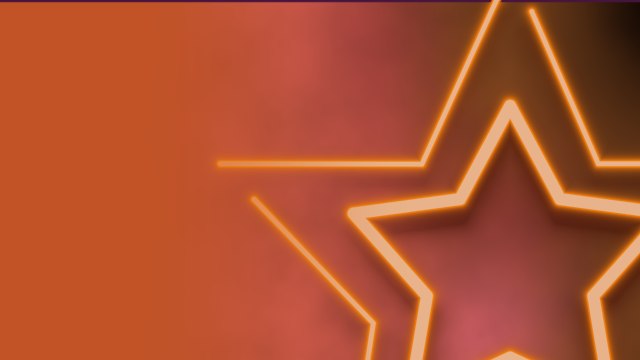
Reproduce this background procedurally as a Shadertoy shader.

```glsl
// Neon star outlines glowing over a smoky orange, rose and brown backdrop.

const vec3 ORANGE = vec3(0.76, 0.325, 0.15);
const vec3 ROSE   = vec3(0.73, 0.315, 0.26);
const vec3 PLUM   = vec3(0.60, 0.22, 0.23);
const vec3 BROWN  = vec3(0.42, 0.23, 0.10);
const vec3 WINE   = vec3(0.51, 0.20, 0.17);
const vec3 PINK   = vec3(0.75, 0.34, 0.37);
const vec3 SOOT   = vec3(0.07, 0.03, 0.01);
const vec3 SHADOW = vec3(0.27, 0.07, 0.03);
const vec3 GLOW   = vec3(0.92, 0.47, 0.04);
const vec3 TUBE   = vec3(0.91, 0.70, 0.54);
const vec3 TUBE_DIM = vec3(0.88, 0.52, 0.29);
const vec3 TOP_STRIP = vec3(0.28, 0.08, 0.24);

const float STAR_AXIS = 1.417;     // x of the inner star, in canvas heights
const float INNER_RADIUS = 0.0195; // half widths of the tubes
const float OUTER_RADIUS = 0.0095;
const float GLOW_SIZE = 0.010;
const float SHADOW_DROP = 0.05;
const float SMOKE_SCALE = 5.0;

float hash(vec2 p) {
    p = fract(p * vec2(0.1031, 0.1137));
    p += dot(p, p.yx + 33.33);
    return fract((p.x + p.y) * p.x * 17.0);
}

float noise(vec2 p) {
    vec2 i = floor(p), f = fract(p);
    f = f * f * (3.0 - 2.0 * f);
    return mix(mix(hash(i), hash(i + vec2(1, 0)), f.x),
               mix(hash(i + vec2(0, 1)), hash(i + vec2(1, 1)), f.x), f.y);
}

float fbm(vec2 p) {
    float sum = 0.0, gain = 0.5;
    for (int i = 0; i < 4; i++) {
        sum += gain * noise(p);
        p = mat2(1.6, 1.2, -1.2, 1.6) * p + 7.3;
        gain *= 0.5;
    }
    return sum;
}

float segment(vec2 p, vec2 a, vec2 b) {
    vec2 pa = p - a, ba = b - a;
    return length(pa - ba * clamp(dot(pa, ba) / dot(ba, ba), 0.0, 1.0));
}

// Soft elliptical spot, 1 at its centre
float spot(vec2 p, vec2 centre, vec2 size) {
    vec2 q = (p - centre) / size;
    return exp(-dot(q, q));
}

// Inner star, mirrored about its axis
float innerStar(vec2 p) {
    p.x = abs(p.x - STAR_AXIS);
    vec2 notch = vec2(0.139, 0.447), tip = vec2(0.435, 0.407), waist = vec2(0.231, 0.178);
    float d = segment(p, vec2(0.0, 0.706), notch);
    d = min(d, segment(p, notch, tip));
    d = min(d, segment(p, tip, waist));
    d = min(d, segment(p, waist, vec2(0.266, -0.03)));
    d = min(d, segment(p, vec2(0.0, 0.007), vec2(0.10, -0.04)));
    return d - INNER_RADIUS;
}

// Outer star, broken open near its tips
float outerStar(vec2 p) {
    vec2 left = vec2(1.172, 0.544), right = vec2(1.662, 0.545), low = vec2(1.037, 0.102);
    float d = segment(p, vec2(0.612, 0.545), left);
    d = min(d, segment(p, left, vec2(1.384, 1.01)));
    d = min(d, segment(p, vec2(1.477, 0.968), right));
    d = min(d, segment(p, right, vec2(1.85, 0.545)));
    d = min(d, segment(p, vec2(0.706, 0.446), low));
    d = min(d, segment(p, low, vec2(1.017, -0.03)));
    return d - OUTER_RADIUS;
}

vec3 backdrop(vec2 p) {
    float smoke = fbm(p * SMOKE_SCALE) - 0.47;
    vec2 q = p + 0.12 * smoke;
    vec3 col = mix(ORANGE, ROSE, smoothstep(0.35, 0.95, q.x));
    col = mix(col, PLUM, 0.8 * spot(q, vec2(1.13, 0.92), vec2(0.20, 0.30)));
    col = mix(col, BROWN, smoothstep(1.02, 1.48, q.x + 0.20 * (q.y - 0.5)));
    col = mix(col, WINE, 0.85 * spot(q, vec2(1.40, 0.38), vec2(0.19, 0.24)));
    col = mix(col, PINK, 0.9 * spot(q, vec2(1.36, 0.06), vec2(0.22, 0.25)));
    col = mix(col, SOOT, spot(q, vec2(1.82, 1.0), vec2(0.20, 0.32)));
    return col * (1.0 + 0.45 * smoke * smoothstep(0.4, 1.1, p.x));
}

void mainImage(out vec4 fragColor, in vec2 fragCoord) {
    float pixel = 1.0 / iResolution.y;
    vec2 p = vec2((fragCoord.x - 0.5 * iResolution.x) * pixel + 0.8889, fragCoord.y * pixel);
    vec3 col = backdrop(p);

    // Shadows dropped below the tubes
    vec2 above = p + vec2(0.0, SHADOW_DROP);
    float shade = 0.60 * exp(-max(innerStar(above), 0.0) / 0.028);
    shade = max(shade, 0.32 * exp(-max(outerStar(above), 0.0) / 0.03));
    col = mix(col, SHADOW, shade * smoothstep(0.75, 1.3, p.x));

    // Glowing tubes, dimmer toward the left
    float d = min(innerStar(p), outerStar(p));
    float power = smoothstep(0.55, 1.15, p.x);
    col = mix(col, GLOW, mix(0.65, 0.95, power) * exp(-max(d, 0.0) / GLOW_SIZE));
    vec3 tube = mix(TUBE_DIM, TUBE, power);
    tube = mix(GLOW, tube, smoothstep(0.0, 0.005, -d));
    col = mix(col, tube, smoothstep(pixel, -pixel, d));

    // Thin strip along the top edge
    float strip = smoothstep(0.994 - pixel, 0.994 + pixel, p.y);
    col = mix(col, TOP_STRIP, strip * smoothstep(0.0, 0.006, d));
    fragColor = vec4(col, 1.0);
}
```
